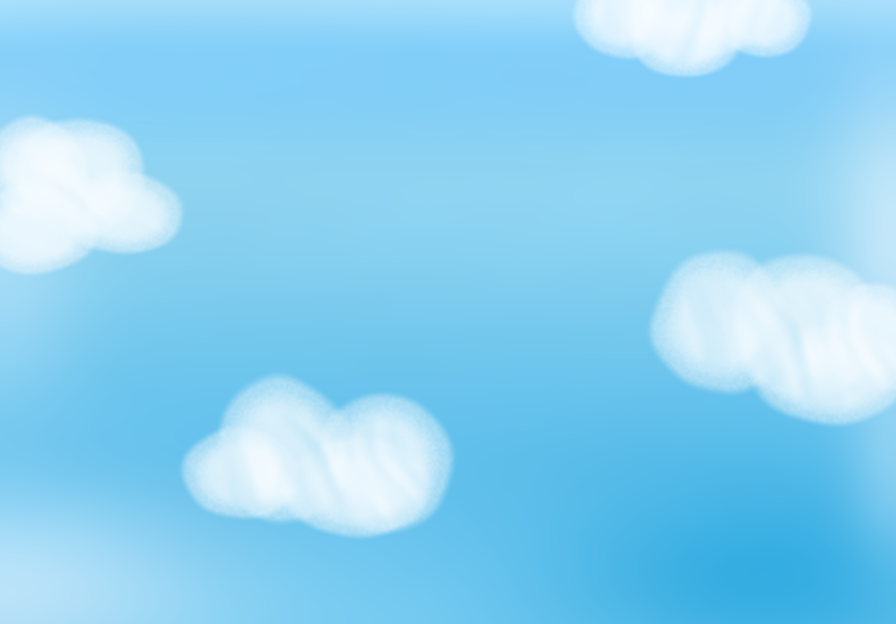
This texture is drawn by a Shadertoy shader. Its source:

```glsl
// Soft painted summer sky with four translucent, brush-streaked clouds.

const vec3 CLOUD_WHITE = vec3(0.975, 0.99, 1.0);
const vec3 HAZE = vec3(0.84, 0.93, 0.99);
const vec3 DEEP_BLUE = vec3(0.19, 0.67, 0.88);

float hash(vec2 p) {
    vec3 q = fract(p.xyx * 0.1031);
    q += dot(q, q.yzx + 33.33);
    return fract((q.x + q.y) * q.z);
}

float noise(vec2 p) {
    vec2 cell = floor(p), f = fract(p);
    f = f * f * (3.0 - 2.0 * f);
    float low = mix(hash(cell), hash(cell + vec2(1, 0)), f.x);
    float high = mix(hash(cell + vec2(0, 1)), hash(cell + vec2(1, 1)), f.x);
    return mix(low, high, f.y);
}

float fbm(vec2 p) {
    float sum = 0.0, weight = 0.5;
    for (int i = 0; i < 4; i++) {
        sum += weight * noise(p);
        p = p * 2.03 + 17.0;
        weight *= 0.5;
    }
    return sum;
}

float glow(vec2 p, vec2 center, vec2 size) {
    vec2 d = (p - center) / size;
    return exp(-dot(d, d));
}

// Vertical gradient with pale patches at the borders and a deep corner.
vec3 skyColor(vec2 p, float aspect) {
    vec3 sky = mix(vec3(0.46, 0.79, 0.94), vec3(0.38, 0.75, 0.92), smoothstep(0.0, 0.28, p.y));
    sky = mix(sky, vec3(0.56, 0.83, 0.945), smoothstep(0.25, 0.72, p.y));
    sky = mix(sky, vec3(0.51, 0.81, 0.975), smoothstep(0.7, 0.88, p.y));
    sky = mix(sky, vec3(0.66, 0.87, 0.98), smoothstep(0.91, 1.02, p.y));
    sky = mix(sky, DEEP_BLUE, 0.95 * glow(p, vec2(aspect - 0.2, 0.08), vec2(0.36, 0.17)));
    sky = mix(sky, HAZE, 0.72 * glow(p, vec2(0.0, 0.05), vec2(0.34, 0.16)));
    sky = mix(sky, HAZE, 0.4 * glow(p, vec2(0.0, 0.58), vec2(0.13, 0.25)));
    sky = mix(sky, HAZE, 0.75 * glow(p, vec2(aspect, 0.62), vec2(0.1, 0.24)));
    sky = mix(sky, HAZE, 0.35 * glow(p, vec2(aspect, 0.25), vec2(0.07, 0.15)));
    return sky + 0.025 * (fbm(p * vec2(3.0, 6.0)) - 0.47);
}

// One veil: lobe.xy is its center, lobe.zw its radii.
// Returns how much of the sky still shows through.
float lobeClear(vec2 p, vec4 lobe) {
    float inside = 1.0 - length((p - lobe.xy) / lobe.zw);
    float veil = smoothstep(-0.03, 0.14, inside);
    float body = smoothstep(0.12, 0.5, inside);
    return 1.0 - veil * mix(0.44, 0.82, body);
}

// Four overlapping veils with slanted brush streaks and a chalky grain.
vec3 addCloud(vec3 color, vec2 p, vec4 a, vec4 b, vec4 c, vec4 d, float slant, float streakStrength) {
    vec2 q = p + 0.012 * (vec2(noise(p * 14.0), noise(p * 14.0 + 40.0)) - 0.5);
    float clear = lobeClear(q, a) * lobeClear(q, b) * lobeClear(q, c) * lobeClear(q, d);
    float cover = 1.0 - clear;

    vec2 across = vec2(cos(slant), sin(slant));
    vec2 along = vec2(-across.y, across.x);
    vec2 bent = q + 0.02 * noise(p * 9.0);
    float streak = noise(vec2(dot(bent, across) * 48.0, dot(bent, along) * 6.0));
    float smudge = fbm(p * 13.0 + 5.0);
    float grain = noise(p * 240.0) - 0.5;

    float core = smoothstep(0.55, 0.92, cover);
    cover -= core * streakStrength * (1.0 - streak) * (0.4 + smudge);
    cover += grain * 0.09 * smoothstep(0.05, 0.3, cover) * (1.0 - core);
    return mix(color, CLOUD_WHITE, clamp(cover, 0.0, 1.0));
}

void mainImage(out vec4 fragColor, in vec2 fragCoord) {
    vec2 p = fragCoord / iResolution.y;
    float aspect = iResolution.x / iResolution.y;
    vec3 color = skyColor(p, aspect);

    // Lower middle cloud
    color = addCloud(color, p - vec2(0.51, 0.27),
        vec4(-0.055, 0.01, 0.11, 0.12), vec4(-0.125, -0.03, 0.095, 0.077),
        vec4(0.105, -0.012, 0.115, 0.115), vec4(0.06, -0.05, 0.12, 0.085), 0.42, 0.2);

    // Left cloud
    color = addCloud(color, p - vec2(0.11, 0.69),
        vec4(0.02, 0.03, 0.108, 0.097), vec4(0.085, -0.03, 0.102, 0.068),
        vec4(-0.055, -0.06, 0.1, 0.075), vec4(-0.05, 0.04, 0.085, 0.085), 0.9, 0.1);

    // Right cloud, running off the border
    color = addCloud(color, p - vec2(aspect - 0.165, 0.46),
        vec4(-0.115, 0.022, 0.115, 0.117), vec4(0.02, 0.02, 0.12, 0.122),
        vec4(0.06, -0.06, 0.125, 0.085), vec4(0.13, 0.0, 0.09, 0.088), 0.25, 0.2);

    // Top cloud, cut by the upper border
    color = addCloud(color, p - vec2(aspect - 0.324, 0.972),
        vec4(-0.115, 0.005, 0.078, 0.075), vec4(-0.013, -0.028, 0.09, 0.067),
        vec4(0.11, 0.0, 0.082, 0.064), vec4(0.0, 0.03, 0.14, 0.095), -0.35, 0.16);

    fragColor = vec4(color, 1.0);
}
```
